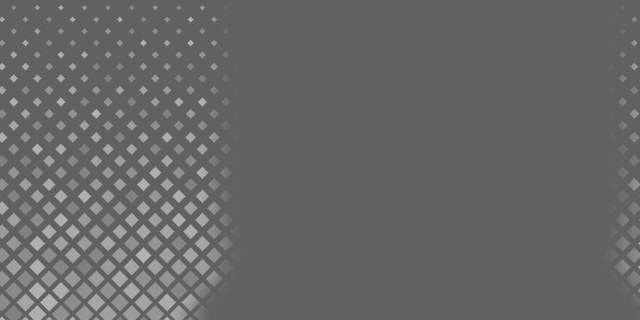
Reproduce this background procedurally as a Shadertoy shader.

```glsl
// A halftone of pale diamonds on flat grey, growing towards the bottom.
// Two staggered lattices, at the left and right sides, fade out towards
// the empty middle along softly curved borders. Lengths are canvas heights.

#define BACKGROUND 0.38
#define SHADE_MIN 0.50
#define SHADE_MAX 0.70
#define HALF_PITCH 0.03685
#define RADIUS_BOTTOM 0.0292
#define RADIUS_TOP 0.0075
#define LEFT_ORIGIN vec2(0.0430, 0.9760)
#define RIGHT_ORIGIN vec2(1.9453, 0.9760)
#define LEFT_BORDER 0.755
#define RIGHT_BORDER 1.893
#define FADE_WIDTH 0.140

// Sineless hash of a lattice cell, 0 to 1
float hash(vec2 cell) {
    vec3 p = fract(vec3(cell.xyx) * 0.1031);
    p += dot(p, p.yzx + 33.33);
    return fract((p.x + p.y) * p.z);
}

// How far the visible border bulges into the middle at a given height
float borderBulge(float y) {
    float lower = (y - 0.20) / 0.09;
    float upper = (y - 0.74) / 0.10;
    float corner = 1.0 - smoothstep(0.0, 0.17, y);
    return 0.020 * exp(-lower * lower) + 0.008 * exp(-upper * upper)
         - 0.09 * corner;
}

// Coverage in x and grey shade in y of the diamond nearest to a point
vec2 diamondLattice(vec2 pos, vec2 origin, float pixel) {
    // Along the diagonals the staggered lattice is a plain square grid
    vec2 rel = pos - origin;
    vec2 grid = vec2(rel.x + rel.y, rel.x - rel.y) / (2.0 * HALF_PITCH);
    vec2 cell = floor(grid + 0.5);
    vec2 offset = abs(grid - cell) * 2.0 * HALF_PITCH;

    float centreY = origin.y + (cell.x - cell.y) * HALF_PITCH;
    float radius = mix(RADIUS_BOTTOM, RADIUS_TOP, centreY);
    float dist = max(offset.x, offset.y) - radius;
    float coverage = 1.0 - smoothstep(-pixel, pixel, dist);
    return vec2(coverage, mix(SHADE_MIN, SHADE_MAX, hash(cell + 57.0)));
}

void mainImage(out vec4 fragColor, in vec2 fragCoord) {
    float pixel = 1.0 / iResolution.y;
    vec2 pos = fragCoord * pixel;

    // Choose the side and its distance inside the border
    bool onLeft = pos.x < 1.3;
    float inside = onLeft ? LEFT_BORDER - pos.x : pos.x - RIGHT_BORDER;
    float fade = smoothstep(0.0, FADE_WIDTH, inside + borderBulge(pos.y));

    // Blend the diamonds over the background
    vec2 origin = onLeft ? LEFT_ORIGIN : RIGHT_ORIGIN;
    vec2 diamond = diamondLattice(pos, origin, pixel);
    float grey = mix(BACKGROUND, diamond.y, diamond.x * fade);
    fragColor = vec4(vec3(grey), 1.0);
}
```
